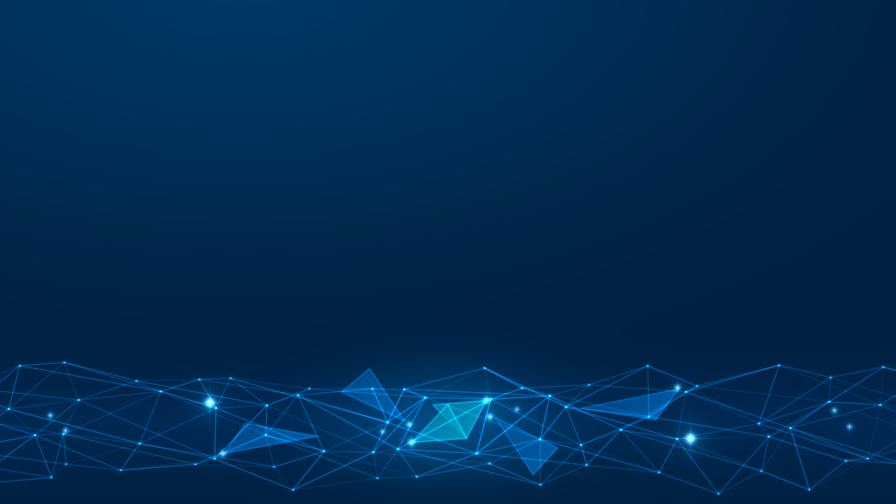
Give the GLSL for this background, as a Shadertoy shader.

```glsl
// Deep blue backdrop with a glowing wireframe mesh, glass facets and sparkles along the bottom.

const vec2 CANVAS = vec2(16.0, 9.0);   // layout units
const float ROWS = 4.0;
const vec3 NAVY_LIGHT = vec3(0.0, 0.215, 0.39);
const vec3 NAVY_DARK = vec3(0.0, 0.13, 0.26);
const vec3 LINE_BLUE = vec3(0.0, 0.46, 0.76);
const vec3 FACET_BLUE = vec3(0.0, 0.38, 0.68);
const vec3 FACET_TEAL = vec3(0.0, 0.62, 0.76);
const vec3 GLOW_CYAN = vec3(0.05, 0.55, 0.8);

// Facet corners, three per triangle; the last two facets are teal.
const vec2 FACETS[18] = vec2[18](
    vec2(6.10, 2.00), vec2(6.60, 2.42), vec2(7.23, 1.48),
    vec2(4.00, 0.90), vec2(4.38, 1.44), vec2(5.67, 1.21),
    vec2(8.85, 1.54), vec2(9.96, 1.00), vec2(9.52, 0.52),
    vec2(10.38, 1.71), vec2(12.13, 2.06), vec2(11.71, 1.50),
    vec2(7.73, 1.77), vec2(8.69, 1.85), vec2(8.33, 1.17),
    vec2(7.35, 1.10), vec2(8.33, 1.17), vec2(8.00, 1.78));

// Sparkles: position and strength.
const vec3 SPARKS[14] = vec3[14](
    vec3(3.75, 1.81, 1.0), vec3(12.33, 1.17, 1.0), vec3(3.98, 0.90, 0.5),
    vec3(12.10, 2.08, 0.5), vec3(8.69, 1.85, 0.6), vec3(7.35, 1.10, 0.6),
    vec3(8.75, 1.56, 0.5), vec3(7.31, 1.42, 0.45), vec3(6.83, 1.29, 0.35),
    vec3(9.23, 1.69, 0.35), vec3(0.90, 1.58, 0.4), vec3(1.17, 1.31, 0.4),
    vec3(14.90, 1.67, 0.4), vec3(15.17, 1.38, 0.4));

vec2 hash2(vec2 p) {
    vec3 q = fract(p.xyx * vec3(0.1031, 0.1030, 0.0973));
    q += dot(q, q.yzx + 33.33);
    return fract((q.xx + q.yz) * q.zy);
}

float segmentDistance(vec2 p, vec2 a, vec2 b) {
    vec2 ab = b - a;
    return length(p - a - ab * clamp(dot(p - a, ab) / dot(ab, ab), 0.0, 1.0));
}

float stroke(float d, float width, float pixel) {
    return 1.0 - smoothstep(0.0, width + pixel, d);
}

float edgeSide(vec2 p, vec2 a, vec2 b) {
    vec2 e = normalize(b - a);
    return e.x * (p.y - a.y) - e.y * (p.x - a.x);
}

float triangleMask(vec2 p, vec2 a, vec2 b, vec2 c, float pixel) {
    float winding = sign(edgeSide(c, a, b));
    float inside = min(edgeSide(p, a, b), min(edgeSide(p, b, c), edgeSide(p, c, a)) * 1.0);
    float flipped = -max(edgeSide(p, a, b), max(edgeSide(p, b, c), edgeSide(p, c, a)));
    return smoothstep(-pixel, pixel, winding > 0.0 ? inside : flipped) ;
}

vec2 meshNode(vec2 cell) {
    vec2 jitter = hash2(cell + 40.0) - 0.5;
    return vec2(cell.x + 0.5, 0.48 + 0.62 * cell.y) + jitter * vec2(0.85, 0.6);
}

// Jittered lattice: each node links right, up, diagonally and two columns away.
float mesh(vec2 p, float pixel) {
    float light = 0.0, column = floor(p.x);
    for (float i = -3.0; i <= 2.0; i++)
    for (float j = 0.0; j < ROWS; j++) {
        vec2 cell = vec2(column + i, j);
        vec2 node = meshNode(cell);
        light += 0.8 * stroke(length(p - node), 0.035, pixel);
        for (int k = 0; k < 4; k++) {
            vec2 link = k == 0 ? vec2(1, 0) : k == 1 ? vec2(0, 1) : k == 2 ? vec2(1, 1) : vec2(2, -1);
            vec2 target = cell + link;
            if (target.y < 0.0 || target.y >= ROWS) continue;
            float strength = mix(0.12, 0.65, hash2(cell * 3.0 + float(k) * 17.0).x);
            light += strength * stroke(segmentDistance(p, node, meshNode(target)), 0.008, pixel);
        }
    }
    return light;
}

vec3 sparkle(vec2 d, float strength) {
    float r = length(d);
    float core = exp(-r * r / (0.006 * strength));
    float halo = 0.4 * exp(-r * 6.0 / strength);
    float rays = exp(-abs(d.y) * 60.0 - abs(d.x) * 7.0 / strength)
               + exp(-abs(d.x) * 60.0 - abs(d.y) * 7.0 / strength);
    return strength * (GLOW_CYAN * (halo + 0.6 * rays) + vec3(0.75, 0.95, 1.0) * core);
}

void mainImage(out vec4 fragColor, in vec2 fragCoord) {
    vec2 uv = fragCoord / iResolution.xy;
    vec2 p = uv * CANVAS;
    float pixel = CANVAS.y / iResolution.y;

    // Backdrop, lit from the upper left
    float fade = length((uv - vec2(0.27, 1.05)) * vec2(0.9, 1.0));
    vec3 color = mix(NAVY_LIGHT, NAVY_DARK, smoothstep(0.0, 0.85, fade));

    // Soft band and central glow
    color += vec3(0.0, 0.025, 0.055) * exp(-pow((p.y - 1.45) / 0.75, 2.0));
    vec2 fromCenter = (p - vec2(8.0, 1.45)) / vec2(1.8, 0.95);
    float centerGlow = exp(-dot(fromCenter, fromCenter));
    color += vec3(0.0, 0.14, 0.2) * centerGlow;

    // Glass facets
    for (int i = 0; i < 6; i++) {
        vec2 a = FACETS[3 * i], b = FACETS[3 * i + 1], c = FACETS[3 * i + 2];
        vec3 tint = i < 4 ? FACET_BLUE : FACET_TEAL;
        float shade = 0.55 + 0.3 * smoothstep(-0.5, 0.5, dot(p - (a + b + c) / 3.0, vec2(0.6, -0.5)));
        color = mix(color, tint, shade * triangleMask(p, a, b, c, pixel));
        float rim = min(segmentDistance(p, a, b), min(segmentDistance(p, b, c), segmentDistance(p, c, a)));
        color += 0.35 * tint * stroke(rim, 0.01, pixel);
    }

    // Wire mesh
    if (p.y < 3.2) color += LINE_BLUE * mesh(p, pixel) * (0.6 + 0.4 * centerGlow);

    // Sparkles
    for (int i = 0; i < 14; i++) color += sparkle(p - SPARKS[i].xy, SPARKS[i].z);

    fragColor = vec4(clamp(color, 0.0, 1.0), 1.0);
}
```
